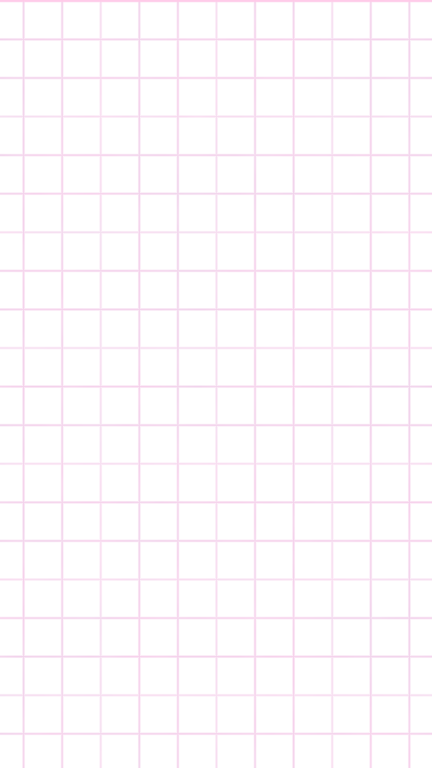
A Shadertoy shader for this pattern:

```glsl
// Fine pink graph-paper grid on white, with slightly uneven ink.

float hash(vec2 p) {
    return fract(sin(dot(p, vec2(127.1, 311.7))) * 43758.5453);
}

float noise(vec2 p) {
    vec2 cell = floor(p);
    vec2 f = fract(p);
    f = f * f * (3.0 - 2.0 * f);
    return mix(mix(hash(cell), hash(cell + vec2(1, 0)), f.x),
               mix(hash(cell + vec2(0, 1)), hash(cell + vec2(1, 1)), f.x), f.y);
}

// Soft-edged ruled line around distance zero
float ruledLine(float dist, float halfWidth, float softness) {
    return 1.0 - smoothstep(halfWidth - softness, halfWidth + softness, abs(dist));
}

// Every third line is a little fainter
float lineStrength(float index, float faintPhase) {
    return mod(index - faintPhase + 0.5, 3.0) < 1.0 ? 0.74 : 1.0;
}

void mainImage(out vec4 fragColor, in vec2 fragCoord) {
    // Units of canvas width, measured from the top left
    vec2 pos = vec2(fragCoord.x, iResolution.y - fragCoord.y) / iResolution.x;
    float pixel = 1.0 / iResolution.x;
    float softness = max(0.0025, 0.75 * pixel);

    // Nearest vertical and horizontal line
    float spacing = 0.0893;
    vec2 grid = (pos - vec2(0.0546, 0.0019)) / spacing;
    vec2 index = round(grid);
    vec2 dist = (grid - index) * spacing;

    // Ink density drifts gently along each line
    vec2 drift = vec2(noise(vec2(index.x * 7.3, pos.y * 24.0)),
                      noise(vec2(pos.x * 24.0, index.y * 5.7 + 40.0)));
    float vertical = ruledLine(dist.x, 0.00225, softness)
                   * lineStrength(index.x, 2.0) * mix(0.88, 1.0, drift.x);
    float horizontal = ruledLine(dist.y, 0.00225, softness)
                     * lineStrength(index.y, 0.0) * mix(0.88, 1.0, drift.y);

    // The border line along the top edge is stronger and pinker
    float border = index.y == 0.0 ? ruledLine(dist.y, 0.0026, softness) : 0.0;

    vec3 ink = mix(vec3(0.94, 0.82, 0.92), vec3(0.97, 0.81, 0.92), noise(pos * 9.0));
    vec3 color = mix(vec3(1.0), ink, max(vertical, horizontal));
    color = mix(color, vec3(1.0, 0.79, 0.91), border);
    fragColor = vec4(color, 1.0);
}
```
